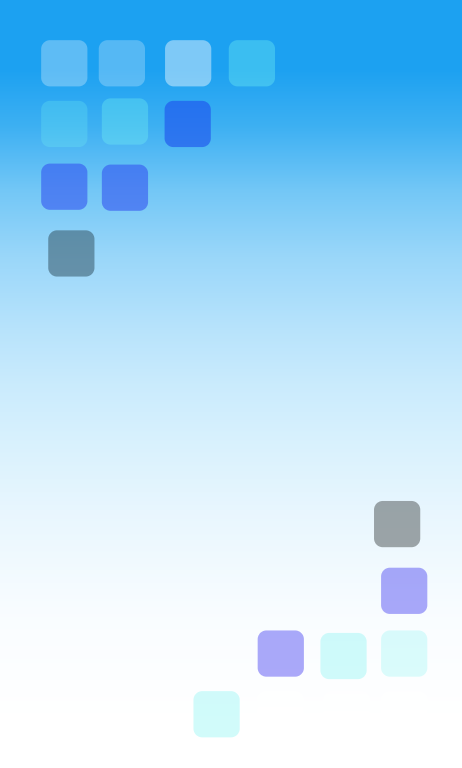
Give the GLSL for this background, as a WebGL 2 fragment shader.

```glsl
#version 300 es
precision highp float;
// Sky-blue to white gradient with two opposed staircases of translucent rounded tiles.
uniform vec2 u_resolution;
out vec4 fragColor;

// Lengths are fractions of the canvas height, with y measured downward.
const float TILE_HALF = 0.0301;
const float TILE_RADIUS = 0.0115;
const float TILE_STEP = 0.081;
const vec2 FIRST_TILE = vec2(0.0837, 0.0824);
const vec2 TURN_SUM = vec2(0.610, 1.0124);
const int ROWS = 4;

const vec3 FROST = vec3(1.0);
const vec3 AQUA = vec3(0.45, 0.95, 0.94);
const vec3 COBALT = vec3(0.12, 0.33, 0.93);
const vec3 BLUE = vec3(0.20, 0.33, 0.94);
const vec3 VIOLET = vec3(0.27, 0.25, 0.945);
const vec3 SLATE = vec3(0.24, 0.377, 0.45);
const vec3 ASH = vec3(0.39, 0.42, 0.43);

// Tile tints with opacity, row by row, for each staircase.
const vec4 UPPER[10] = vec4[10](
    vec4(FROST, 0.29), vec4(FROST, 0.25), vec4(FROST, 0.43), vec4(AQUA, 0.36),
    vec4(AQUA, 0.25), vec4(AQUA, 0.34), vec4(COBALT, 0.65),
    vec4(BLUE, 0.60), vec4(BLUE, 0.60),
    vec4(SLATE, 0.60));
const vec4 LOWER[10] = vec4[10](
    vec4(FROST, 0.29), vec4(FROST, 0.25), vec4(FROST, 0.43), vec4(AQUA, 0.33),
    vec4(AQUA, 0.25), vec4(AQUA, 0.33), vec4(VIOLET, 0.45),
    vec4(VIOLET, 0.45), vec4(VIOLET, 0.0),
    vec4(ASH, 0.60));

// Small departures of the tiles from an even grid.
const vec2 NUDGE[10] = vec2[10](
    vec2(0.0), vec2(-0.006, 0.0), vec2(-0.0007, 0.0), vec2(0.0013, 0.0),
    vec2(0.0, -0.002), vec2(-0.002, -0.0052), vec2(-0.0013, -0.002),
    vec2(0.0, -0.0013), vec2(-0.002, 0.0),
    vec2(0.0092, 0.0046));

// Vertical gradient stops: colour and depth below the top edge.
const vec4 SKY[10] = vec4[10](
    vec4(0.11, 0.63, 0.945, 0.09), vec4(0.24, 0.69, 0.950, 0.165),
    vec4(0.45, 0.78, 0.965, 0.248), vec4(0.60, 0.84, 0.977, 0.333),
    vec4(0.72, 0.89, 0.985, 0.43), vec4(0.79, 0.92, 0.990, 0.50),
    vec4(0.85, 0.945, 0.992, 0.58), vec4(0.91, 0.965, 0.995, 0.667),
    vec4(0.975, 0.99, 1.0, 0.80), vec4(1.0, 1.0, 1.0, 0.94));

vec3 skyColor(float depth) {
    vec3 color = SKY[0].rgb;
    for (int i = 1; i < 10; i++) {
        float t = clamp((depth - SKY[i - 1].w) / (SKY[i].w - SKY[i - 1].w), 0.0, 1.0);
        color = mix(color, SKY[i].rgb, t);
    }
    return color;
}

float roundedSquare(vec2 p, float halfSize, float radius) {
    vec2 q = abs(p) - halfSize + radius;
    return length(max(q, 0.0)) + min(max(q.x, q.y), 0.0) - radius;
}

vec3 paintTiles(vec3 color, vec2 p, vec4 tints[10], float pixel) {
    int index = 0;
    for (int row = 0; row < ROWS; row++) {
        for (int col = 0; col < ROWS - row; col++) {
            vec2 center = FIRST_TILE + TILE_STEP * vec2(col, row) + NUDGE[index];
            float edge = roundedSquare(p - center, TILE_HALF, TILE_RADIUS);
            float cover = clamp(0.5 - edge / pixel, 0.0, 1.0);
            color = mix(color, tints[index].rgb, tints[index].a * cover);
            index++;
        }
    }
    return color;
}

void main() {
    float pixel = 1.0 / u_resolution.y;
    vec2 p = vec2(gl_FragCoord.x, u_resolution.y - gl_FragCoord.y) * pixel;

    vec3 color = skyColor(p.y);
    color = paintTiles(color, p, UPPER, pixel);
    // The lower staircase is the upper one turned by half a circle.
    color = paintTiles(color, TURN_SUM - p, LOWER, pixel);
    fragColor = vec4(color, 1.0);
}
```
